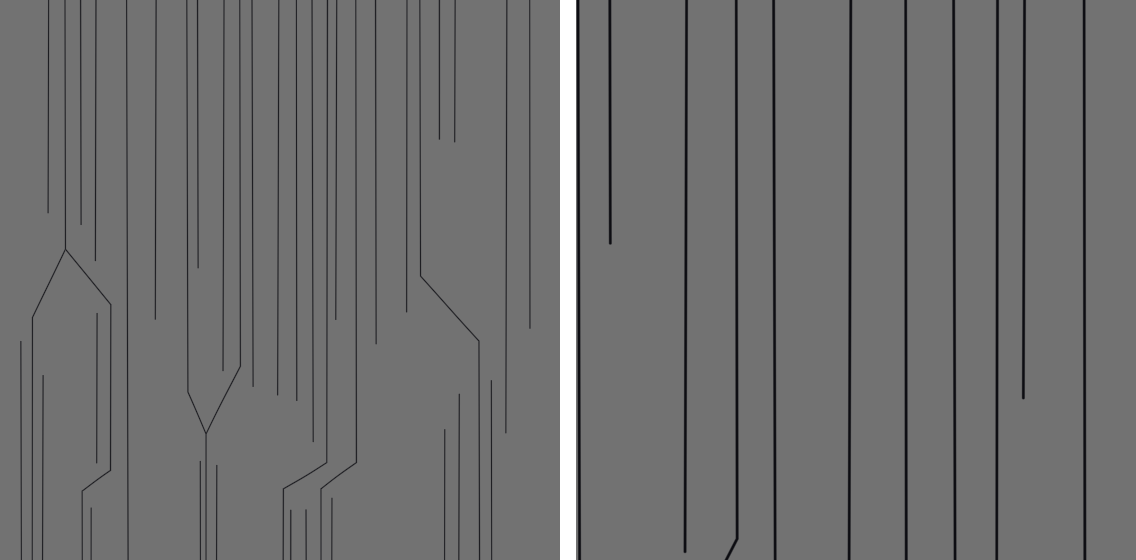
Left, the full canvas; right, a detail of the centre.
This pattern is drawn by a WebGL 1 fragment shader. Its source:

```glsl
precision highp float;
uniform vec2 u_resolution;

float hash(float n) {
  return fract(sin(n * 127.1) * 43758.5453);
}

float segment(vec2 p, vec2 a, vec2 b) {
  vec2 ab = b - a;
  return length(p - a - ab * clamp(dot(p - a, ab) / dot(ab, ab), 0.0, 1.0));
}

float vertical(vec2 p, float x, float top, float bottom) {
  return segment(p, vec2(x, top), vec2(x, bottom));
}

// Bent trace through corners a and b, with loose lines above and below its slope
float trace(vec2 p, float top, vec2 a, vec2 b, float bottom) {
  float d = segment(p, a, b);
  d = min(d, vertical(p, a.x, top, a.y));
  d = min(d, vertical(p, b.x, b.y, bottom));

  float count = floor(abs(b.x - a.x) / 0.032);
  for (int i = 1; i <= 2; i++) {
    float k = float(i);
    if (k > count) break;
    float h = hash(a.x * 7.0 + b.x * 3.0 + k);
    float t = k / (count + 1.0);

    vec2 above = mix(a, b, t + 0.12 * (h - 0.3));
    float hangerEnd = min(above.y + 0.03 + 0.3 * h * h, top - 0.1);
    d = min(d, vertical(p, above.x, top - 0.016, hangerEnd));

    if (bottom < 0.0) {
      vec2 below = mix(a, b, t + 0.17);
      float riserEnd = below.y * mix(0.4, 0.85, hash(h * 9.0 + k));
      d = min(d, vertical(p, below.x, riserEnd, bottom));
    }
  }
  return d;
}

void main() {
  vec2 p = gl_FragCoord.xy / u_resolution;
  float pixel = 1.0 / min(u_resolution.x, u_resolution.y);

  // Slight lean that differs from line to line
  p.x += 0.003 * sin(p.x * 60.0) * (p.y - 0.5);

  // Fork whose right arm bends again
  float d = trace(p, 1.1, vec2(0.117, 0.555), vec2(0.058, 0.433), -0.1);
  d = min(d, trace(p, 1.1, vec2(0.117, 0.555), vec2(0.198, 0.456), 0.16));
  d = min(d, trace(p, 0.456, vec2(0.198, 0.16), vec2(0.146, 0.123), -0.1));

  // Two traces merging
  d = min(d, trace(p, 1.1, vec2(0.335, 0.3), vec2(0.368, 0.225), -0.1));
  d = min(d, trace(p, 1.1, vec2(0.429, 0.346), vec2(0.368, 0.225), -0.1));

  // Parallel pair stepping left
  for (int i = 0; i < 2; i++) {
    float k = float(i);
    vec2 a = vec2(0.584 + 0.052 * k, 0.174);
    d = min(d, trace(p, 1.1, a, a - vec2(0.077 - 0.014 * k, 0.047), -0.1));
  }

  // Long step right
  d = min(d, trace(p, 1.1, vec2(0.751, 0.507), vec2(0.855, 0.391), -0.1));

  // Pairs of free lines hanging between the groups
  for (int i = 0; i < 8; i++) {
    float k = float(i);
    float side = mod(k, 2.0) * 2.0 - 1.0;
    float x = 0.25 + 0.225 * floor(k / 2.0) + side * (0.02 + 0.015 * hash(k + 3.0));
    float end = i == 0 ? -0.1 : mix(0.05, 0.6, hash(k + 11.0));
    d = min(d, vertical(p, x, 1.1, end));
  }

  // Free lines rising near the outer edges
  for (int i = 0; i < 2; i++) {
    float k = float(i);
    d = min(d, vertical(p, 0.037 + 0.84 * k, 0.39 - 0.07 * k, -0.1));
  }

  vec3 ground = vec3(0.447);
  vec3 ink = vec3(0.05, 0.05, 0.07);
  float halfWidth = 0.0008;
  float cover = 1.0 - smoothstep(halfWidth - 0.9 * pixel, halfWidth + 0.9 * pixel, d);
  gl_FragColor = vec4(mix(ground, ink, cover), 1.0);
}
```
